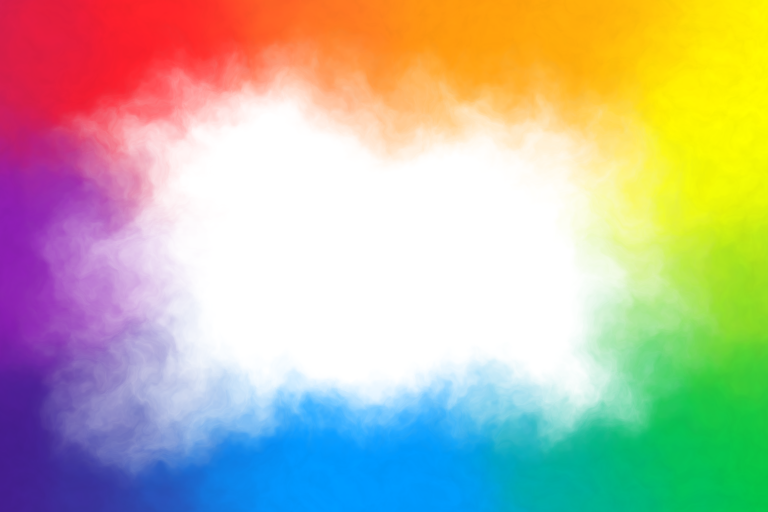
Give the GLSL for this background, as a Shadertoy shader.

```glsl
// A rainbow watercolour frame that fades into a white centre.
// Pigments set around the rim blend by Gaussian weights; a rounded-box
// radius, torn by layered gradient noise, decides how dense the paint is.

const int COUNT = 16;

// Rim positions, clockwise from the upper left, in fractions of the canvas.
const vec2 PLACE[COUNT] = vec2[](
    vec2(0.00, 0.97), vec2(0.14, 0.93), vec2(0.27, 0.95), vec2(0.42, 0.95),
    vec2(0.60, 0.95), vec2(0.78, 0.95), vec2(0.95, 0.88), vec2(0.97, 0.65),
    vec2(0.98, 0.42), vec2(0.95, 0.17), vec2(0.77, 0.05), vec2(0.58, 0.05),
    vec2(0.36, 0.05), vec2(0.17, 0.06), vec2(0.02, 0.08), vec2(0.02, 0.50));

const vec3 PIGMENT[COUNT] = vec3[](
    vec3(0.80, 0.12, 0.33), vec3(1.00, 0.10, 0.15), vec3(1.00, 0.17, 0.17),
    vec3(1.00, 0.50, 0.15), vec3(1.00, 0.61, 0.05), vec3(1.00, 0.68, 0.05),
    vec3(1.00, 0.98, 0.00), vec3(1.00, 1.00, 0.00), vec3(0.55, 0.85, 0.15),
    vec3(0.00, 0.77, 0.27), vec3(0.00, 0.70, 0.55), vec3(0.00, 0.60, 1.00),
    vec3(0.00, 0.60, 1.00), vec3(0.20, 0.25, 0.65), vec3(0.27, 0.10, 0.55),
    vec3(0.55, 0.12, 0.70));

// Radius where each pigment starts to show, and where it is solid.
const vec2 REACH[COUNT] = vec2[](
    vec2(0.50, 0.86), vec2(0.53, 0.87), vec2(0.50, 0.88), vec2(0.38, 0.88),
    vec2(0.38, 0.82), vec2(0.38, 0.84), vec2(0.42, 0.82), vec2(0.40, 0.84),
    vec2(0.45, 0.98), vec2(0.50, 0.88), vec2(0.46, 0.84), vec2(0.42, 0.76),
    vec2(0.42, 0.78), vec2(0.45, 1.00), vec2(0.45, 1.00), vec2(0.42, 1.00));

vec2 gradientAt(vec2 cell) {
    float angle = 6.2832 * fract(sin(dot(cell, vec2(127.1, 311.7))) * 43758.5);
    return vec2(cos(angle), sin(angle));
}

float gradientNoise(vec2 p) {
    vec2 cell = floor(p), f = fract(p);
    vec2 u = f * f * f * (f * (f * 6.0 - 15.0) + 10.0);
    vec2 e = vec2(0.0, 1.0);
    float low = mix(dot(gradientAt(cell), f),
                    dot(gradientAt(cell + e.yx), f - e.yx), u.x);
    float high = mix(dot(gradientAt(cell + e), f - e),
                     dot(gradientAt(cell + e.yy), f - e.yy), u.x);
    return mix(low, high, u.y);
}

float fbm(vec2 p, int octaves) {
    float sum = 0.0, amplitude = 0.6;
    for (int i = 0; i < octaves; i++) {
        sum += amplitude * gradientNoise(p);
        p = mat2(1.6, 1.2, -1.2, 1.6) * p + 7.3;
        amplitude *= 0.55;
    }
    return sum;
}

// Blends the rim pigments at uv; reach receives the matching fade limits.
vec3 blendPigments(vec2 uv, float aspect, float spread, out vec2 reach) {
    vec3 colour = vec3(0.0);
    float total = 0.0;
    reach = vec2(0.0);
    for (int i = 0; i < COUNT; i++) {
        vec2 offset = (uv - PLACE[i]) * vec2(aspect, 1.0);
        float weight = exp(-dot(offset, offset) / spread);
        colour += weight * PIGMENT[i];
        reach += weight * REACH[i];
        total += weight;
    }
    reach /= total;
    return colour / total;
}

// Zero at the centre, one at the middle of each side, more in the corners.
float frameRadius(vec2 uv) {
    vec2 q = abs(uv * 2.0 - 1.0);
    q *= q;
    return sqrt(length(q));
}

void mainImage(out vec4 fragColor, in vec2 fragCoord) {
    vec2 uv = fragCoord / iResolution.xy;
    float aspect = iResolution.x / iResolution.y;
    vec2 p = uv * vec2(aspect, 1.0);

    // Curling warp gives the washes ragged, billowing borders.
    vec2 curl = vec2(fbm(p * 5.0, 5), fbm(p * 5.0 + 31.7, 5));
    vec2 warped = uv + 0.10 * curl / vec2(aspect, 1.0);

    vec2 reach;
    vec3 pigment = blendPigments(warped, aspect, 0.032, reach);

    // Broad clouds plus fine grain vary the density of the wash.
    float clouds = fbm(p * 6.0 + curl * 0.8 + 11.0, 6);
    float grain = fbm(p * 32.0 + curl * 3.0, 4);
    float radius = frameRadius(warped) + 0.10 * clouds + 0.025 * grain;
    float density = smoothstep(reach.x, reach.y, radius);

    // Lighter blooms show only in half-dry paint.
    float halfDry = 4.0 * density * (1.0 - density);
    density += halfDry * (0.12 * clouds + 0.07 * grain);

    vec3 colour = mix(vec3(1.0), pigment, clamp(density, 0.0, 1.0));
    colour *= 1.0 + 0.05 * grain * density;
    fragColor = vec4(clamp(colour, 0.0, 1.0), 1.0);
}
```
